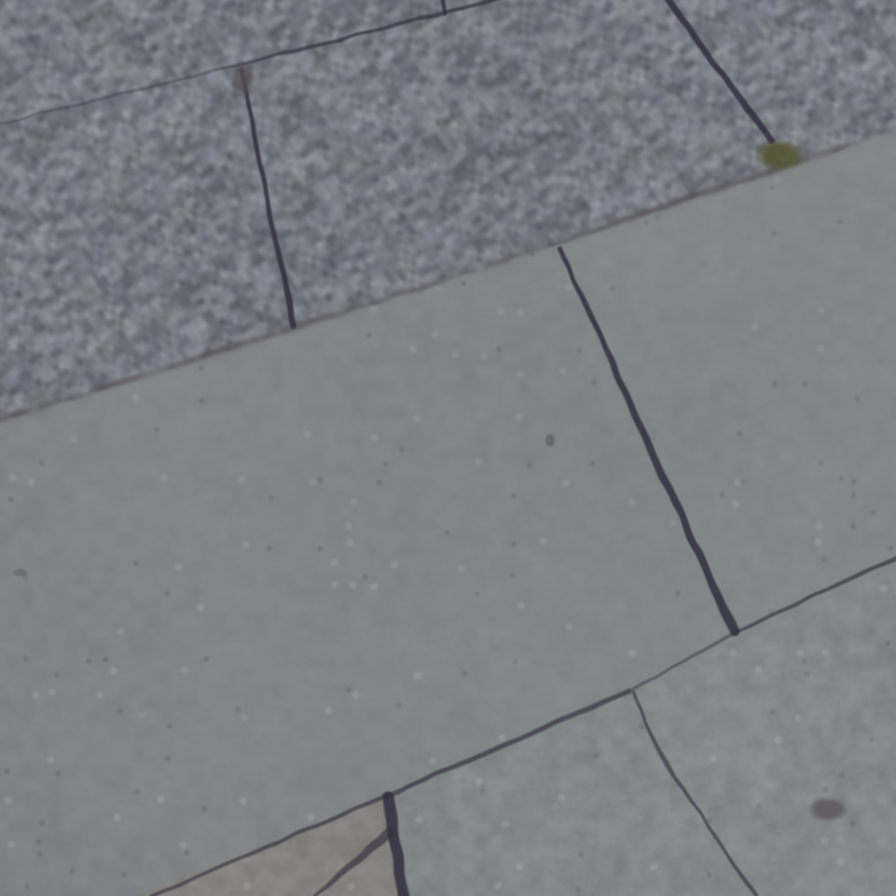
Reproduce this texture procedurally as a WebGL 2 fragment shader.

```glsl
#version 300 es
precision highp float;
// Slanted stone paving: grainy slabs above, smooth slabs below, dark joints and cracks.
uniform vec2 u_resolution;
out vec4 fragColor;

const vec3 SMOOTH_STONE = vec3(0.500, 0.520, 0.525);
const vec3 ROUGH_STONE = vec3(0.455, 0.472, 0.505);
const vec3 TAN_STONE = vec3(0.525, 0.510, 0.485);
const vec3 JOINT = vec3(0.19, 0.18, 0.24);
const vec3 SOIL = vec3(0.34, 0.32, 0.33);
const vec3 MOSS = vec3(0.32, 0.33, 0.20);

float hash(vec2 p) {
  return fract(sin(dot(p, vec2(127.1, 311.7))) * 43758.545);
}

float noise(vec2 p) {
  vec2 i = floor(p), f = fract(p);
  f = f * f * (3.0 - 2.0 * f);
  return mix(mix(hash(i), hash(i + vec2(1, 0)), f.x),
             mix(hash(i + vec2(0, 1)), hash(i + vec2(1, 1)), f.x), f.y);
}

float fbm(vec2 p) {
  float sum = 0.0, amp = 0.5;
  for (int i = 0; i < 4; i++) {
    sum += amp * (noise(p) - 0.5);
    p = mat2(1.6, 1.2, -1.2, 1.6) * p + 7.3;
    amp *= 0.5;
  }
  return sum;
}

// Soft line from a to b whose half width runs from wa to wb.
float seam(vec2 p, vec2 a, vec2 b, float wa, float wb) {
  vec2 d = b - a;
  float t = clamp(dot(p - a, d) / dot(d, d), 0.0, 1.0);
  float w = mix(wa, wb, t);
  return 1.0 - smoothstep(w - 0.0015, w + 0.0025, length(p - a - d * t));
}

float blob(vec2 p, vec2 center, vec2 radius) {
  return 1.0 - smoothstep(0.55, 1.2, length((p - center) / radius));
}

// Scattered soft flecks, at most one per grid cell.
float flecks(vec2 p, float cells, float density, float seed) {
  vec2 id = floor(p * cells), f = fract(p * cells);
  vec2 center = 0.3 + 0.4 * vec2(hash(id + seed), hash(id + seed + 5.2));
  float keep = step(1.0 - density, hash(id + seed + 9.7));
  return keep * (1.0 - smoothstep(0.05, 0.28, length(f - center)));
}

void main() {
  vec2 uv = gl_FragCoord.xy / u_resolution;
  vec2 p = uv + 0.003 * vec2(noise(uv * 45.0) - 0.5, noise(uv * 45.0 + 31.0) - 0.5);

  // Smooth slabs
  float broad = fbm(uv * 7.0);
  float fine = fbm(uv * 65.0);
  vec3 color = SMOOTH_STONE + 0.025 * broad + 0.045 * fine;
  color += 0.012 * (uv.x - 0.5) * vec3(1.0, 1.0, 0.8);

  // Lower row, with a tan corner slab
  float lowerEdge = 0.111 + 0.437 * (p.x - 0.430) + 0.06 * (p.x - 0.43) * (p.x - 0.82);
  float lower = 1.0 - smoothstep(-0.002, 0.002, p.y - lowerEdge);
  float corner = lower * (1.0 - smoothstep(-0.003, 0.003, p.x - 0.432 - 0.19 * (0.111 - p.y)));
  color += lower * (0.006 + 0.05 * fine);
  color = mix(color, TAN_STONE + 0.09 * fine + 0.05 * broad, 0.75 * corner);

  // Pale and dark flecks
  color += 0.06 * flecks(uv, 42.0, 0.09, 3.0) * (1.0 - 0.5 * uv.y);
  color -= 0.05 * flecks(uv, 55.0, 0.05, 17.0);

  // Grainy upper slabs
  float edge = 0.529 + 0.325 * p.x - 0.02 * p.x * (1.0 - p.x);
  float rough = smoothstep(-0.002, 0.003, p.y - edge);
  vec2 slant = mat2(0.82, -0.57, 0.57, 0.82) * uv;
  float grain = noise(slant * vec2(75.0, 115.0)) + 0.8 * noise(slant * vec2(160.0, 130.0) + 19.0) - 0.9;
  vec3 granite = ROUGH_STONE + 0.135 * grain + 0.05 * broad;
  granite.b += 0.02 * (noise(uv * 80.0 + 11.0) - 0.5);
  color = mix(color, granite, rough);

  // Soil along the border and the upper joint
  float patchy = smoothstep(0.2, 0.75, noise(uv * 23.0));
  float border = exp(-pow((p.y - edge - 0.003) / 0.0045, 2.0));
  color = mix(color, SOIL, border * (0.2 + 0.45 * patchy));
  float upper = max(seam(p, vec2(0.0, 0.862), vec2(0.267, 0.928), 0.0008, 0.0012),
                    seam(p, vec2(0.267, 0.928), vec2(0.56, 1.002), 0.0014, 0.0018));
  color = mix(color, JOINT, upper * (0.35 + 0.35 * smoothstep(0.2, 0.35, uv.x)));

  // Joints across the rows
  float cross = seam(p, vec2(0.270, 0.922), vec2(0.306, 0.740), 0.0018, 0.0022);
  cross = max(cross, seam(p, vec2(0.306, 0.740), vec2(0.328, 0.637), 0.0022, 0.0030));
  cross = max(cross, seam(p, vec2(0.745, 1.002), vec2(0.860, 0.843), 0.0032, 0.0030));
  cross = max(cross, seam(p, vec2(0.492, 1.002), vec2(0.497, 0.985), 0.0020, 0.0015));
  cross = max(cross, seam(p, vec2(0.625, 0.723), vec2(0.703, 0.551), 0.0018, 0.0032));
  cross = max(cross, seam(p, vec2(0.703, 0.551), vec2(0.820, 0.294), 0.0032, 0.0045));
  cross = max(cross, seam(p, vec2(0.432, 0.110), vec2(0.453, -0.01), 0.0060, 0.0050));
  color = mix(color, JOINT, 0.85 * cross);

  // Lower joint and thin cracks
  float thin = seam(p, vec2(0.169, 0.0), vec2(0.430, 0.111), 0.0012, 0.0018);
  thin = max(thin, seam(p, vec2(0.430, 0.111), vec2(0.703, 0.229), 0.0022, 0.0022));
  thin = max(thin, 0.75 * seam(p, vec2(0.703, 0.229), vec2(0.820, 0.293), 0.0010, 0.0014));
  thin = max(thin, seam(p, vec2(0.820, 0.293), vec2(1.002, 0.379), 0.0012, 0.0020));
  thin = max(thin, seam(p, vec2(0.707, 0.229), vec2(0.720, 0.193), 0.0012, 0.0014));
  thin = max(thin, seam(p, vec2(0.720, 0.193), vec2(0.745, 0.147), 0.0014, 0.0020));
  thin = max(thin, seam(p, vec2(0.745, 0.147), vec2(0.788, 0.082), 0.0018, 0.0012));
  thin = max(thin, seam(p, vec2(0.788, 0.082), vec2(0.844, 0.0), 0.0012, 0.0018));
  thin = max(thin, seam(p, vec2(0.434, 0.070), vec2(0.352, 0.0), 0.0055, 0.0012));
  color = mix(color, JOINT, 0.65 * thin);

  // Moss, dirt and stains
  color = mix(color, MOSS + 0.12 * fine, 0.9 * blob(p, vec2(0.870, 0.827), vec2(0.027, 0.017)));
  color = mix(color, SOIL, 0.7 * blob(p, vec2(0.271, 0.912), vec2(0.012, 0.019)));
  color = mix(color, SOIL, 0.75 * blob(p, vec2(0.925, 0.097), vec2(0.021, 0.013)));
  color = mix(color, SOIL, 0.6 * blob(p, vec2(0.615, 0.509), vec2(0.006, 0.008)));
  color = mix(color, SOIL, 0.4 * blob(p, vec2(0.023, 0.360), vec2(0.009, 0.005)));

  fragColor = vec4(color, 1.0);
}
```
